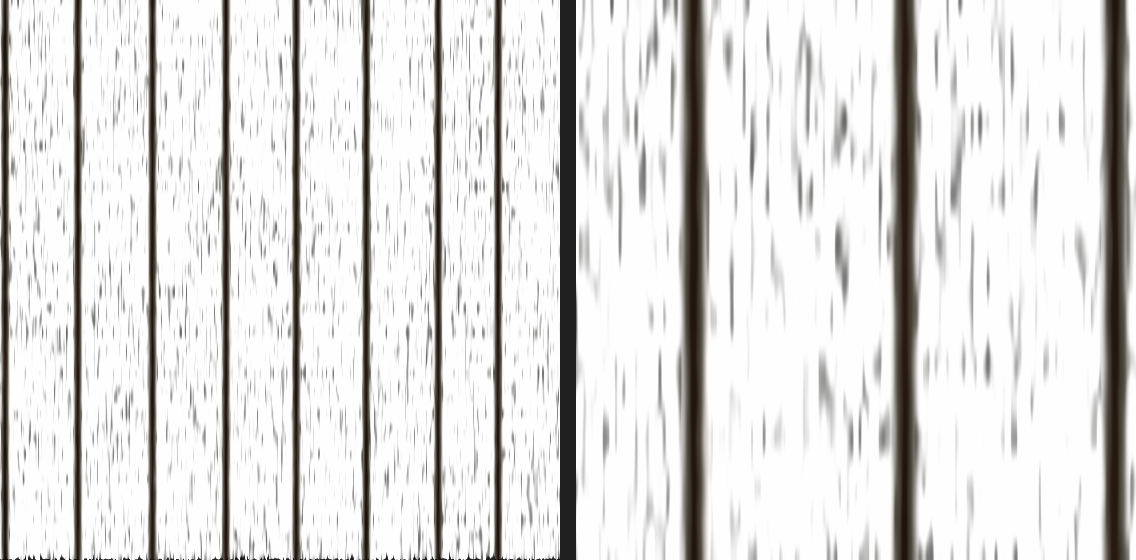
Left: the whole. Right: its middle third, enlarged.
This texture is drawn by a Shadertoy shader. Its source:

```glsl
// White painted vertical planks with dark soft grooves, fine grain and a frayed bottom edge.

const vec3 PAINT = vec3(0.995);
const vec3 GRAIN_DARK = vec3(0.30, 0.30, 0.29);
const vec3 GROOVE_CORE = vec3(0.12, 0.08, 0.05);
const vec3 GROOVE_SIDE = vec3(0.27, 0.24, 0.20);
const vec3 FRAY_DARK = vec3(0.05);

const int GROOVE_COUNT = 8;
const float FIRST_GROOVE = 0.0106;
const float PLANK_PITCH = 0.1289;
const float PLANK_DRIFT = 0.0062;    // uneven plank widths
const float NARROW_PLANK = 0.0230;   // amount cut from the last full plank
const float CORE_HALF = 0.0035;
const float GROOVE_HALF = 0.0095;
const float EDGE_ROUGHNESS = 0.0022;

const vec2 FINE_GRAIN = vec2(420.0, 27.0);
const vec2 BROAD_GRAIN = vec2(235.0, 42.0);
const vec2 GRAIN_PATCHES = vec2(17.0, 9.0);
const float GRAIN_START = 0.57;
const float GRAIN_STRENGTH = 0.85;

const float FRAY_COLUMNS = 330.0;
const float FRAY_HEIGHT = 0.024;
const float FRAY_FADE = 0.012;

float hash(vec2 p) {
    return fract(sin(dot(p, vec2(12.9898, 78.233))) * 43758.5453);
}

float noise(vec2 p) {
    vec2 cell = floor(p);
    vec2 f = fract(p);
    f = f * f * (3.0 - 2.0 * f);
    float low = mix(hash(cell), hash(cell + vec2(1.0, 0.0)), f.x);
    float high = mix(hash(cell + vec2(0.0, 1.0)), hash(cell + 1.0), f.x);
    return mix(low, high, f.y);
}

// Centre of a groove: an even pitch, a local drift and one narrow plank
float grooveCentre(float index) {
    float t = index - 2.9;
    float drift = PLANK_DRIFT * cos(0.9 * t) * exp(-0.15 * t * t);
    float cut = NARROW_PLANK * step(float(GROOVE_COUNT) - 1.5, index);
    return FIRST_GROOVE + PLANK_PITCH * index + drift - cut;
}

void mainImage(out vec4 fragColor, in vec2 fragCoord) {
    vec2 uv = fragCoord / iResolution.xy;

    // Long thin streaks, gathered in loose patches and denser at the bottom
    float streaks = mix(noise(uv * BROAD_GRAIN + 31.0), noise(uv * FINE_GRAIN), 0.6);
    float patches = noise(uv * GRAIN_PATCHES + 7.0) - 0.5;
    float density = streaks + 0.14 * patches + 0.12 * exp(-uv.y / FRAY_FADE);
    float grain = GRAIN_STRENGTH * smoothstep(GRAIN_START, 1.0, density);
    vec3 color = mix(PAINT, GRAIN_DARK, grain);

    // Nearest groove
    float dist = 1.0;
    float nearest = 0.0;
    for (int i = 0; i < GROOVE_COUNT; i++) {
        float d = abs(uv.x - grooveCentre(float(i)));
        if (d < dist) {
            dist = d;
            nearest = float(i);
        }
    }

    // Soft groove shading with rough edges and slightly varied wood
    float rough = max(dist + EDGE_ROUGHNESS * (0.5 - streaks), 0.0);
    float wear = noise(vec2(nearest * 5.0, uv.y * 6.0));
    vec3 core = GROOVE_CORE * mix(0.8, 1.25, wear);
    vec3 groove = mix(core, GROOVE_SIDE, smoothstep(0.0005, CORE_HALF, rough));
    color = mix(groove, color, smoothstep(0.003, GROOVE_HALF, rough));

    // Ragged dark teeth along the bottom
    float tooth = FRAY_HEIGHT * pow(noise(vec2(uv.x * FRAY_COLUMNS, 3.5)), 4.0);
    float fray = 1.0 - smoothstep(0.3 * tooth, tooth + 0.0005, uv.y);
    color = mix(color, FRAY_DARK, 0.9 * fray);

    fragColor = vec4(color, 1.0);
}
```
